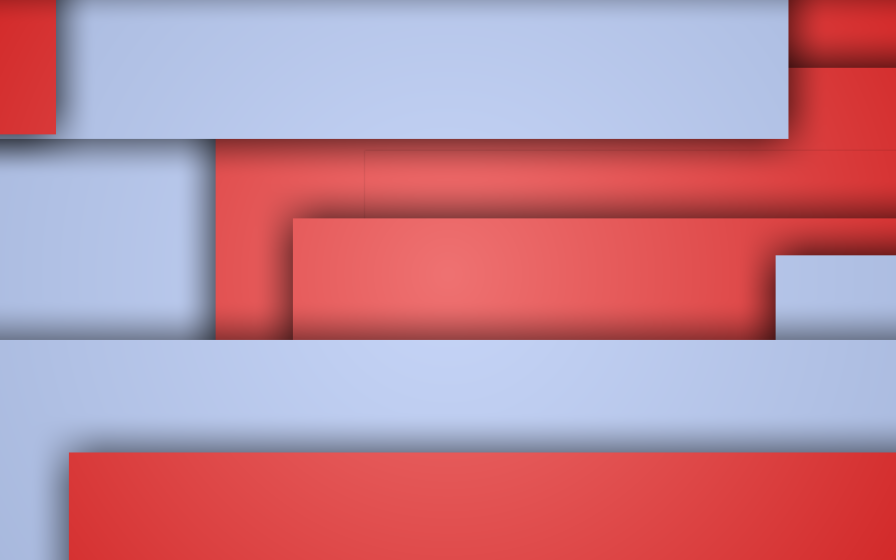
A Shadertoy shader for this background:

```glsl
// Overlapping red and blue paper panels, stacked from back to front.
// Each panel is a box that first casts a blurred box shadow on those below;
// a radial light brightens both paper colours near the canvas centre.

const vec3 RED_LIT   = vec3(0.935, 0.445, 0.445);
const vec3 RED_DIM   = vec3(0.825, 0.165, 0.165);
const vec3 BLUE_LIT  = vec3(0.780, 0.837, 0.972);
const vec3 BLUE_DIM  = vec3(0.660, 0.725, 0.868);
const vec2 LIGHT_POS = vec2(0.80, 0.51);
const float LIGHT_RADIUS = 0.945;
const float BLUR = 0.072;    // reach of a full shadow beyond its panel
const float FAR  = 4.0;      // a side that lies off the canvas

// Box coverage with edges softened over +-soft
float boxMask(vec2 p, vec2 low, vec2 high, float soft) {
    vec2 a = smoothstep(-soft, soft, p - low);
    vec2 b = smoothstep(-soft, soft, high - p);
    return a.x * a.y * b.x * b.y;
}

// Cast the shadow of a panel, then lay the panel on top
void addPanel(inout vec3 color, vec2 p, vec2 low, vec2 high,
              vec3 paper, float blur, float strength) {
    float edge = 0.6 / iResolution.y;
    color *= 1.0 - strength * boxMask(p, low, high, blur);
    color = mix(color, paper, boxMask(p, low, high, edge));
}

void mainImage(out vec4 fragColor, in vec2 fragCoord) {
    vec2 p = fragCoord / iResolution.y;

    // Paper colours under the radial light
    float dim = clamp(length(p - LIGHT_POS) / LIGHT_RADIUS, 0.0, 1.0);
    vec3 red  = mix(RED_LIT, RED_DIM, dim);
    vec3 blue = mix(BLUE_LIT, BLUE_DIM, dim);
    vec3 color = red;

    // Middle band: blue at the left, then stepped red sheets
    addPanel(color, p, vec2(-FAR, 0.3), vec2(0.5, 0.8), blue, BLUR, 0.0);
    addPanel(color, p, vec2(0.385, -FAR), vec2(FAR, 0.879), red, BLUR, 0.95);
    addPanel(color, p, vec2(0.652, -FAR), vec2(FAR, 0.731), red, 0.004, 0.22);
    addPanel(color, p, vec2(0.523, -FAR), vec2(FAR, 0.610), red, BLUR, 0.85);
    addPanel(color, p, vec2(1.385, -FAR), vec2(FAR, 0.544), blue, BLUR, 0.95);

    // Top band with a red tab at the left
    addPanel(color, p, vec2(-FAR, 0.752), vec2(1.408, FAR), blue, BLUR, 0.85);
    addPanel(color, p, vec2(-FAR, 0.760), vec2(0.100, FAR), red, BLUR, 0.95);

    // Bottom band with a wide red sheet
    addPanel(color, p, vec2(-FAR, -FAR), vec2(FAR, 0.393), blue, BLUR, 0.75);
    addPanel(color, p, vec2(0.123, -FAR), vec2(FAR, 0.192), red, BLUR, 0.75);

    // Shade from a sheet just above the canvas
    color *= 1.0 - 0.6 * boxMask(p, vec2(-FAR, 1.015), vec2(FAR), 0.06);

    fragColor = vec4(color, 1.0);
}
```
